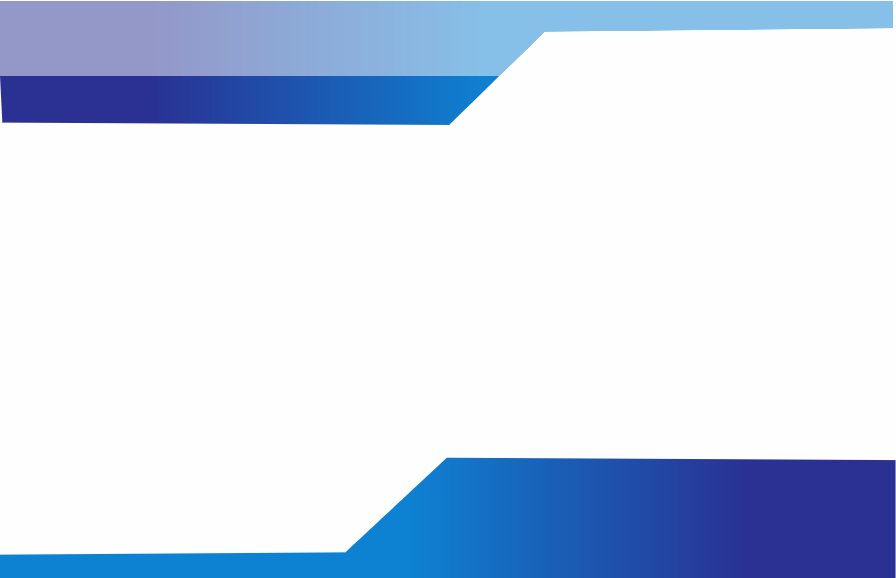
This background is drawn by a Shadertoy shader. Its source:

```glsl
// Draws a white page with stepped blue gradient bands along its top and bottom.

const vec3 PAPER  = vec3(0.996, 0.997, 0.997);
const vec3 NAVY   = vec3(0.163, 0.194, 0.578);
const vec3 BRIGHT = vec3(0.055, 0.510, 0.825);

// Corners of the bands, as fractions of the canvas
const vec2 TOP_LEFT_UPPER = vec2(0.0000, 0.8687);
const vec2 TOP_LEFT_LOWER = vec2(0.0026, 0.7879);
const vec2 TOP_STEP_LOWER = vec2(0.5013, 0.7838);
const vec2 TOP_STEP_UPPER = vec2(0.6081, 0.9455);
const vec2 TOP_RIGHT      = vec2(0.9961, 0.9515);
const vec2 LOW_LEFT       = vec2(0.0000, 0.0404);
const vec2 LOW_STEP_LOWER = vec2(0.3854, 0.0444);
const vec2 LOW_STEP_UPPER = vec2(0.4987, 0.2081);
const vec2 LOW_RIGHT      = vec2(0.9995, 0.2040);
const float TOP_LIMIT     = 0.9982;

// Horizontal span of each gradient, from navy to bright
const vec2 TOP_FADE = vec2(0.170, 0.550);
const vec2 LOW_FADE = vec2(0.833, 0.452);

// Signed distance to the line from a to b, negative on its left side
float lineDistance(vec2 uv, vec2 a, vec2 b, vec2 scale) {
    vec2 along = normalize((b - a) * scale);
    return dot((uv - a) * scale, vec2(along.y, -along.x));
}

// Thin strip joined to a deep block that ends in a slanted side
float steppedBand(float strip, float block, float slant) {
    return min(strip, max(block, slant));
}

vec3 bandColor(float x, vec2 fade) {
    float t = clamp((x - fade.x) / (fade.y - fade.x), 0.0, 1.0);
    return mix(NAVY, BRIGHT, t);
}

float coverage(float dist, float pixel) {
    return clamp(0.5 - dist / pixel, 0.0, 1.0);
}

void mainImage(out vec4 fragColor, in vec2 fragCoord) {
    vec2 uv = fragCoord / iResolution.xy;
    vec2 scale = vec2(iResolution.x / iResolution.y, 1.0);
    float pixel = 1.0 / iResolution.y;

    // Upper band, trimmed at the top, right and lower left
    float top = steppedBand(
        lineDistance(uv, TOP_STEP_UPPER, TOP_RIGHT, scale),
        lineDistance(uv, TOP_LEFT_LOWER, TOP_STEP_LOWER, scale),
        lineDistance(uv, TOP_STEP_LOWER, TOP_STEP_UPPER, scale));
    float leftTrim = lineDistance(uv, TOP_LEFT_LOWER, TOP_LEFT_UPPER, scale);
    top = max(top, -leftTrim * step(uv.y, TOP_LEFT_UPPER.y));
    top = max(top, uv.y - TOP_LIMIT);
    top = max(top, (uv.x - TOP_RIGHT.x) * scale.x);

    // Lower band, with its deep block on the right
    float low = steppedBand(
        lineDistance(uv, LOW_STEP_LOWER, LOW_LEFT, scale),
        lineDistance(uv, LOW_RIGHT, LOW_STEP_UPPER, scale),
        lineDistance(uv, LOW_STEP_UPPER, LOW_STEP_LOWER, scale));
    low = max(low, (uv.x - LOW_RIGHT.x) * scale.x);

    // Composite over the page
    vec3 color = mix(PAPER, bandColor(uv.x, TOP_FADE), coverage(top, pixel));
    color = mix(color, bandColor(uv.x, LOW_FADE), coverage(low, pixel));
    fragColor = vec4(color, 1.0);
}
```
